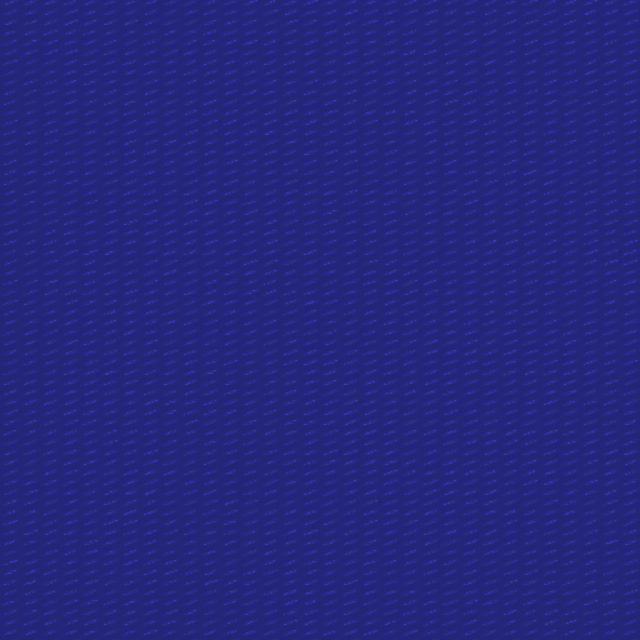
Give the GLSL for this texture, as a Shadertoy shader.

```glsl
// Deep blue woven twill: faint rising diagonal ribs with small crisp thread glints.

const vec2 REPEATS = vec2(32.0, 64.0);
const vec2 THREADS = vec2(16.0, 8.0); // threads inside one repeat
const vec3 BASE_BLUE  = vec3(0.137, 0.145, 0.470);
const vec3 RIB_BLUE   = vec3(0.165, 0.168, 0.550);
const vec3 GLINT_BLUE = vec3(0.220, 0.230, 0.735);
const float RIB_SLOPE = 0.7;
const float RIB_START = 0.39;
const float TAU = 6.2831853;

float hash(vec2 p) {
    return fract(sin(dot(p, vec2(127.1, 311.7))) * 43758.5453);
}

float valueNoise(vec2 p) {
    vec2 cell = floor(p);
    vec2 f = fract(p);
    f = f * f * (3.0 - 2.0 * f);
    float low = mix(hash(cell), hash(cell + vec2(1.0, 0.0)), f.x);
    float high = mix(hash(cell + vec2(0.0, 1.0)), hash(cell + 1.0), f.x);
    return mix(low, high, f.y);
}

// Smooth-edged box, measured in threads.
float boxMask(vec2 p, vec2 halfSize, float pixel) {
    vec2 edge = clamp(0.5 + (halfSize - abs(p)) / pixel, 0.0, 1.0);
    return edge.x * edge.y;
}

// Soft rib that rises across each repeat and fades toward its ends.
float ribMask(vec2 p) {
    float height = p.y - RIB_SLOPE * fract(p.x) - RIB_START;
    float across = abs(fract(height + 0.5) - 0.5);
    float ridge = 1.0 - smoothstep(0.08, 0.30, across);
    float swell = 0.62 + 0.38 * cos(TAU * (p.x - 0.55));
    return ridge * swell;
}

// Glints spread along the rib; hashes vary their place, length and wear.
float glintMask(vec2 p, float pixel) {
    vec2 id = floor(p);
    vec2 thread = fract(p) * THREADS;
    float mask = 0.0;
    for (int i = 0; i < 5; i++) {
        float k = float(i);
        float place = hash(id + 5.1 * k + 2.0);
        float wear = hash(id + 17.3 * k + 0.7);
        float column = 3.0 + 2.0 * k + floor(2.0 * place);
        float rise = RIB_START + RIB_SLOPE * column / THREADS.x;
        float row = floor(rise * THREADS.y + 0.8 * (wear - 0.5));
        float halfLength = 0.5 + 0.5 * step(0.55, hash(id + 9.7 * k));
        vec2 center = vec2(column + halfLength, min(row, 7.0) + 0.5);
        float level = mix(0.3, 0.55, wear) + 0.45 * step(0.55, wear);
        float glint = boxMask(thread - center, vec2(halfLength, 0.5), pixel);
        mask = max(mask, glint * level);
    }
    return mask;
}

void mainImage(out vec4 fragColor, in vec2 fragCoord) {
    vec2 uv = fragCoord / iResolution.xy;
    vec2 weave = uv * REPEATS;
    float pixel = REPEATS.y * THREADS.y / iResolution.y;

    // Fine fiber grain and broad, faint tonal drift
    float grain = valueNoise(weave * THREADS);
    float drift = valueNoise(uv * vec2(7.0, 3.0) + 4.0) - 0.5;

    // Cloth, ribs, then glints
    float rib = ribMask(weave) * mix(0.5, 1.2, grain);
    vec3 color = mix(BASE_BLUE, RIB_BLUE, clamp(rib, 0.0, 1.0));
    color = mix(color, GLINT_BLUE, clamp(glintMask(weave, pixel), 0.0, 1.0));
    color *= 1.0 + 0.02 * drift;

    fragColor = vec4(color, 1.0);
}
```
